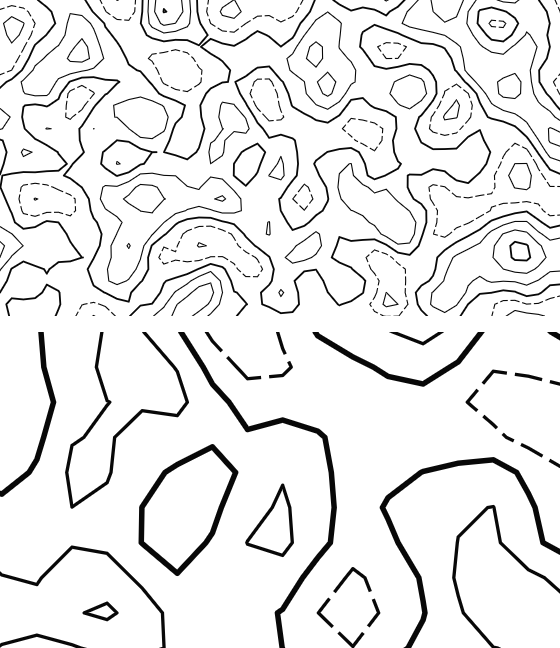
Top, the full canvas; bottom, a detail of the centre.
This pattern is drawn by a WebGL 2 fragment shader. Its source:

```glsl
#version 300 es
precision highp float;
// Topographic contour map in black ink on white paper. Gradient noise is
// sampled on a coarse grid and traced with marching squares, which gives the
// angular lines; index contours are heavy and one level is dashed.

uniform vec2 u_resolution;
out vec4 fragColor;

// Lengths are in canvas heights unless noted.
const float GRID_ROWS = 27.0;      // tracing cells per canvas height
const float HILL_FREQ = 5.0;       // broad relief
const float DETAIL_FREQ = 9.0;     // smaller bumps
const float DETAIL_GAIN = 0.35;
const float LEVEL_STEP = 0.215;    // height between contours
const float LEVEL_SHIFT = -0.2;    // offset of level zero, in steps
const float INDEX_EVERY = 3.0;     // each third contour is heavy
const int DASHED_LEVEL = -1;
const float THIN_WIDTH = 0.0035;
const float HEAVY_WIDTH = 0.0058;
const float DASH_GAP = 0.0085;
const float DASH_MIN_SEGMENT = 0.019;
const vec3 PAPER = vec3(1.0);
const vec3 INK = vec3(0.03);

const vec2 CORNERS[4] = vec2[4](vec2(0, 0), vec2(1, 0), vec2(1, 1), vec2(0, 1));

// Unit gradient at a lattice point, from an integer hash.
vec2 latticeGradient(vec2 cell) {
    uvec2 k = uvec2(ivec2(cell) + 4096);
    uint n = k.x * 1597334677u ^ k.y * 3812015801u;
    n = (n ^ (n >> 15)) * 2246822519u;
    n = (n ^ (n >> 13)) * 3266489917u;
    n ^= n >> 16;
    float angle = float(n & 65535u) / 65536.0 * 6.2831853;
    return vec2(cos(angle), sin(angle));
}

float gradientNoise(vec2 p) {
    vec2 cell = floor(p);
    vec2 f = p - cell;
    vec2 u = f * f * f * (f * (f * 6.0 - 15.0) + 10.0);
    float corner[4];
    for (int i = 0; i < 4; i++) {
        corner[i] = dot(latticeGradient(cell + CORNERS[i]), f - CORNERS[i]);
    }
    return mix(mix(corner[0], corner[1], u.x), mix(corner[3], corner[2], u.x), u.y);
}

float terrainHeight(vec2 p) {
    return gradientNoise(p * HILL_FREQ + vec2(3.3, 7.6))
         + DETAIL_GAIN * gradientNoise(p * DETAIL_FREQ + vec2(41.7, 18.2));
}

// Ink coverage of one straight contour piece; all lengths in grid cells.
float strokeCoverage(vec2 p, vec2 a, vec2 b, int level, float pixel) {
    vec2 ab = b - a;
    float len = max(length(ab), 1e-4);
    float along = dot(p - a, ab) / len;
    float dist = distance(p, a + ab / len * clamp(along, 0.0, len));
    bool heavy = mod(float(level), INDEX_EVERY) < 0.5;
    float halfWidth = 0.5 * GRID_ROWS * (heavy ? HEAVY_WIDTH : THIN_WIDTH);
    float cover = clamp((halfWidth - dist) / pixel + 0.5, 0.0, 1.0);

    // Dashes: cut a gap at the middle of every long enough piece.
    if (level == DASHED_LEVEL && len > DASH_MIN_SEGMENT * GRID_ROWS) {
        float fromGap = abs(along - 0.5 * len) - 0.5 * DASH_GAP * GRID_ROWS;
        cover *= clamp(fromGap / pixel + 0.5, 0.0, 1.0);
    }
    return cover;
}

// Marching squares: join the level crossings on the edges of one cell.
float cellCoverage(vec2 p, vec2 cell, float pixel) {
    float h[4];
    float low = 1e3;
    float high = -1e3;
    for (int i = 0; i < 4; i++) {
        h[i] = terrainHeight((cell + CORNERS[i]) / GRID_ROWS);
        low = min(low, h[i]);
        high = max(high, h[i]);
    }
    int first = int(ceil(low / LEVEL_STEP - LEVEL_SHIFT));
    int last = int(floor(high / LEVEL_STEP - LEVEL_SHIFT));
    float cover = 0.0;
    for (int level = first; level <= last; level++) {
        float contour = (float(level) + LEVEL_SHIFT) * LEVEL_STEP;
        vec2 start = vec2(0.0);
        bool started = false;
        for (int e = 0; e < 4; e++) {
            int next = (e + 1) & 3;
            if ((h[e] < contour) == (h[next] < contour)) continue;
            float t = (contour - h[e]) / (h[next] - h[e]);
            vec2 hit = mix(CORNERS[e], CORNERS[next], t);
            if (started) {
                cover = max(cover, strokeCoverage(p - cell, start, hit, level, pixel));
            }
            start = hit;
            started = !started;
        }
    }
    return cover;
}

void main() {
    vec2 p = gl_FragCoord.xy / u_resolution.y * GRID_ROWS;
    float pixel = GRID_ROWS / u_resolution.y;

    // The four nearest cells, so strokes stay whole across cell borders.
    vec2 base = floor(p - 0.5);
    float cover = 0.0;
    for (int i = 0; i < 4; i++) {
        cover = max(cover, cellCoverage(p, base + CORNERS[i], pixel));
    }
    fragColor = vec4(mix(PAPER, INK, cover), 1.0);
}
```
